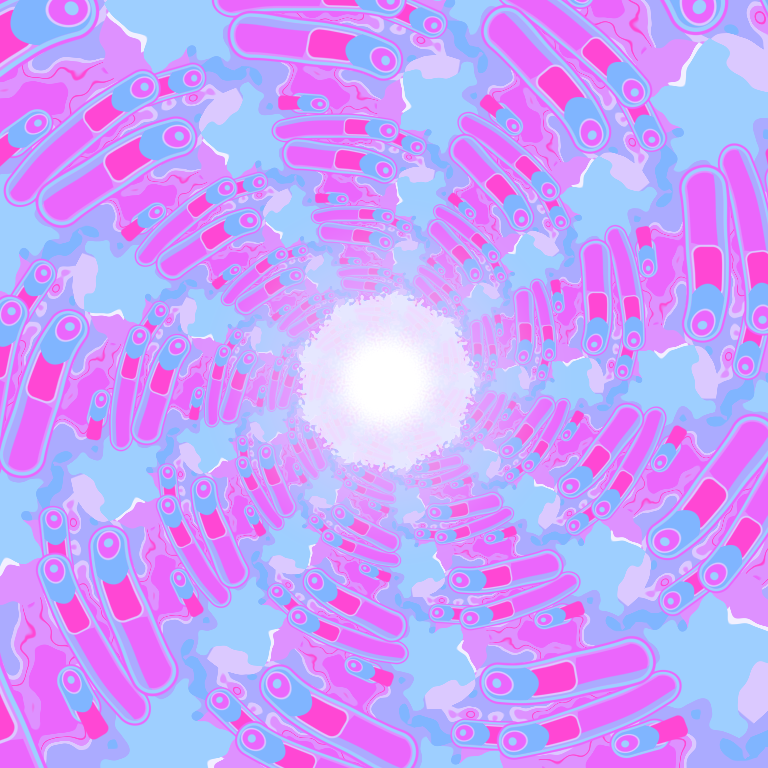
Write a Shadertoy shader that draws this background.

```glsl
// A pastel log-polar tunnel of slanted rounded fingers and blue stars around a white glow.

const vec2 CELL = vec2(0.419, 0.69813); // log-radius step and one ninth of a turn
const vec3 SKY = vec3(0.62, 0.81, 1.0);
const vec3 BLUE = vec3(0.50, 0.71, 1.0);
const vec3 PERIWINKLE = vec3(0.67, 0.67, 1.0);
const vec3 LAVENDER = vec3(0.86, 0.79, 1.0);
const vec3 VIOLET = vec3(0.87, 0.57, 1.0);
const vec3 MAGENTA = vec3(0.92, 0.40, 0.99);
const vec3 ROSE = vec3(1.0, 0.28, 0.83);

vec2 gradientAt(vec2 i, vec2 period) {
    i = mod(i, period);
    float a = 6.2832 * fract(sin(dot(i, vec2(127.1, 311.7))) * 43758.5);
    return vec2(cos(a), sin(a));
}

// Gradient noise that repeats with the given whole-number period
float noise(vec2 x, vec2 period) {
    vec2 i = floor(x), f = fract(x), s = f * f * (3.0 - 2.0 * f), e = vec2(1, 0);
    return mix(mix(dot(gradientAt(i, period), f),
                   dot(gradientAt(i + e, period), f - e), s.x),
               mix(dot(gradientAt(i + e.yx, period), f - e.yx),
                   dot(gradientAt(i + 1.0, period), f - 1.0), s.x), s.y);
}

void paint(inout vec3 col, vec3 ink, float d, float aa) {
    col = mix(col, ink, smoothstep(aa, -aa, d));
}

// Finger measured in its own half-widths, with the tip at zero
void finger(inout vec3 col, vec2 q, vec2 tip, vec2 base, float width, float aa) {
    vec2 axis = normalize(base - tip);
    vec2 l = vec2(dot(q - tip, axis), dot(q - tip, vec2(-axis.y, axis.x))) / width;
    float len = length(base - tip) / width;
    float d = length(l - vec2(clamp(l.x, 0.0, len), 0.0)) - 1.0;
    aa /= width;

    // Outline, side shading and knuckle
    paint(col, MAGENTA, d - 0.12, aa);
    paint(col, SKY, d, aa);
    paint(col, VIOLET, d + 0.16, aa);
    paint(col, PERIWINKLE, max(d + 0.16, l.y + 0.45), aa);
    paint(col, MAGENTA, max(d + 0.24, max(3.9 - l.x + 0.3 * l.y, abs(l.y - 0.1) - 0.62)), aa);

    // Nail and blue fingertip
    float nail = length(max(abs(l - vec2(2.7, 0)) - vec2(0.8, 0.25), 0.0)) - 0.4;
    paint(col, LAVENDER, max(nail - 0.1, d + 0.1), aa);
    paint(col, ROSE, nail, aa);
    paint(col, BLUE, max(d + 0.16, l.x - 2.1 + 0.9 * l.y * l.y), aa);

    // Rings at the tip
    float oval = length(l * vec2(0.8, 1.0));
    paint(col, LAVENDER, oval - 0.65, aa);
    paint(col, MAGENTA, oval - 0.57, aa);
    paint(col, SKY, length(l + vec2(0.12, 0)) - 0.25, aa);
}

void mainImage(out vec4 fragColor, in vec2 fragCoord) {
    vec2 p = (fragCoord - 0.5 * iResolution.xy) / iResolution.y - 0.003;
    float r = max(length(p), 0.001), angle = atan(p.y, p.x);
    float aa = 0.8 / (r * iResolution.y);

    // Self-similar cells, gently warped
    vec2 g = vec2(log(r / 0.362), angle + 0.02) / CELL;
    float rough = noise(g * vec2(9, 14), vec2(9, 14));
    float broad = noise(g * vec2(3, 4), vec2(3, 4));
    vec2 q = (g - floor(g + 0.5)) * CELL + vec2(broad, -broad) * 0.012;

    // Banded ground with spiral streaks
    float side = 0.5 + 0.5 * cos(6.2832 * (g.y - 0.55));
    float streak = sin(6.2832 * (3.0 * g.x - 2.0 * g.y));
    float tone = 0.62 * side + 0.16 * streak + 0.55 * broad + 0.28 * rough;
    vec3 col = BLUE;
    paint(col, PERIWINKLE, 0.02 - tone, aa * 5.0);
    paint(col, LAVENDER, 0.37 - tone, aa * 5.0);
    paint(col, VIOLET, 0.44 - tone, aa * 5.0);
    paint(col, MAGENTA, 0.68 - tone, aa * 5.0);
    paint(col, ROSE, abs(tone - 0.56) - 0.012, aa * 5.0);

    // Violet hollow, pale sliver and ragged blue star
    paint(col, VIOLET, length((q - vec2(-0.03, 0.12)) * vec2(1, 1.2)) - 0.12 - 0.03 * rough, aa);
    paint(col, LAVENDER, length((q - vec2(0.13, 0.04)) * vec2(2.2, 1)) - 0.1 - 0.05 * rough, aa);
    float wedge = abs(fract((atan(q.y, q.x) - 0.87) * 0.79577) - 0.5) * 2.0;
    float star = length(q) - 0.105 - 0.075 * wedge * wedge - 0.05 * rough;
    float sliver = max(star - 0.018, length(q - vec2(0.03, 0.12)) - 0.065);
    paint(col, PERIWINKLE, max(star - 0.035, q.y + 0.03), aa);
    paint(col, vec3(0.95, 0.94, 1.0), sliver, aa);
    paint(col, SKY, star, aa);

    // Fingers reach into the neighbouring cells
    for (int k = 0; k < 4; k++) {
        vec2 h = q + vec2(k % 2, k / 2) * CELL;
        finger(col, h, vec2(0.03, 0.43), vec2(0.05, 0.49), 0.036, aa);
        finger(col, h, vec2(0.262, 0.06), vec2(0.30, 0.19), 0.034, aa);
        finger(col, h, vec2(0.315, 0.19), vec2(0.39, 0.58), 0.043, aa);
        finger(col, h, vec2(0.145, 0.205), vec2(0.285, 0.57), 0.058, aa);
    }

    // Haze, scalloped pale disc and white core
    col = mix(col, LAVENDER, 0.55 * smoothstep(0.25, 0.11, r));
    float disc = r - 0.113 - 0.003 * cos(9.0 * angle) - 0.012 * rough;
    paint(col, mix(col, vec3(0.95, 0.94, 1.0), 0.75), disc, 1.0 / iResolution.y);
    col = mix(col, vec3(1), smoothstep(0.08, 0.038, r + 0.012 * rough));
    fragColor = vec4(col, 1.0);
}
```
